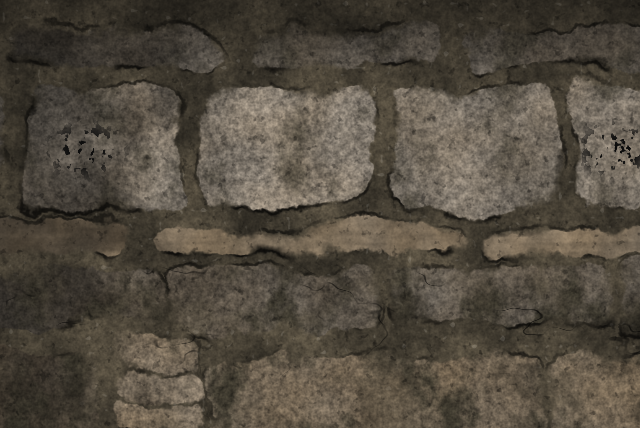
A Shadertoy shader for this texture:

```glsl
// Old rubble wall: weathered limestone courses set in dark, gritty mortar.

// Each course: bottom, top, stone length, horizontal offset.
const vec4 COURSES[5] = vec4[5](
    vec4(-0.12, 0.190, 0.80, 0.49),
    vec4(0.220, 0.385, 0.52, 0.39),
    vec4(0.392, 0.490, 0.80, 0.32),
    vec4(0.508, 0.815, 0.43, 0.46),
    vec4(0.835, 0.960, 0.54, 0.54));
// Brightness, warmth, joint width; the last entry is the small stack.
const vec3 FINISH[6] = vec3[6](
    vec3(0.43, 0.75, 0.010), vec3(0.37, 0.35, 0.012),
    vec3(0.475, 0.85, 0.030), vec3(0.48, 0.12, 0.028),
    vec3(0.34, 0.20, 0.035), vec3(0.44, 0.70, 0.010));

float hash(vec2 p) {
    vec3 q = fract(p.xyx * 0.1031);
    q += dot(q, q.yzx + 33.33);
    return fract((q.x + q.y) * q.z);
}

float cornerSlope(vec2 corner, vec2 offset) {
    float angle = 6.2832 * hash(corner);
    return dot(vec2(cos(angle), sin(angle)), offset);
}

float gradientNoise(vec2 p) {
    vec2 i = floor(p), f = p - i, e = vec2(1, 0);
    vec2 u = f * f * f * (f * (f * 6.0 - 15.0) + 10.0);
    float low = mix(cornerSlope(i, f), cornerSlope(i + e, f - e), u.x);
    float high = mix(cornerSlope(i + e.yx, f - e.yx), cornerSlope(i + 1.0, f - 1.0), u.x);
    return 1.4 * mix(low, high, u.y);
}

float fbm(vec2 p, int octaves) {
    float sum = 0.0, weight = 0.6;
    for (int i = 0; i < octaves; i++) {
        sum += weight * gradientNoise(p);
        p = mat2(1.6, 1.2, -1.2, 1.6) * p + 17.3;
        weight *= 0.58;
    }
    return sum;
}

float roundBox(vec2 p, vec2 halfSize, float radius) {
    vec2 q = abs(p) - halfSize + radius;
    return length(max(q, 0.0)) + min(max(q.x, q.y), 0.0) - radius;
}

// Returns signed distance, course number and stone number.
vec3 nearestStone(vec2 p) {
    vec3 best = vec3(1, 0, 0);
    for (int i = 0; i < 5; i++) {
        vec4 c = COURSES[i];
        float k = floor((p.x - c.w) / c.z), gap = FINISH[i].z;
        vec2 id = vec2(k, i) + 20.0;
        vec2 lo = vec2(c.w + k * c.z + gap * hash(id), c.x + 0.02 * hash(id + 3.0));
        vec2 hi = vec2(c.w + (k + 1.0) * c.z - gap * (0.4 + hash(id + 5.0)), c.y - 0.025 * hash(id + 9.0));
        float d = roundBox(p - 0.5 * (lo + hi), 0.5 * (hi - lo), 0.04);
        if (d < best.x) best = vec3(d, i, k);
    }
    // Stack of small stones wedged into the lowest course.
    best.x = max(best.x, -roundBox(p - vec2(0.36, 0.08), vec2(0.13, 0.14), 0.02));
    for (int i = 0; i < 3; i++) {
        float k = float(i);
        vec2 center = vec2(0.35 + 0.04 * hash(vec2(k, 7)), 0.03 + 0.073 * k);
        float d = roundBox(p - center, vec2(0.105, 0.033), 0.022);
        if (d < best.x) best = vec3(d, 5, k);
    }
    return best;
}

vec3 stoneColor(vec2 p, vec3 stone, float grain) {
    vec3 finish = FINISH[int(stone.y)];
    float slab = step(abs(stone.y - 2.0), 0.5);
    float patches = fbm(p * 7.0 + stone.yz * 11.0, 6);
    float warmth = clamp(finish.y + 0.5 * fbm(p * 5.0 + 40.0, 3), 0.0, 1.0);
    float tone = finish.x * (0.92 + 0.12 * hash(stone.yz + 30.0));
    tone *= mix(0.62, 1.0, smoothstep(0.15, 0.5, p.x + 0.25 * patches + 0.2 * step(4.5, stone.y)));
    tone *= 1.0 + 0.28 * patches + grain * mix(0.42, 0.16, slab);
    tone *= 1.0 + 0.16 * slab * fbm(p * vec2(5, 50), 2);
    vec3 color = tone * mix(vec3(1, 0.935, 0.85), vec3(1, 0.87, 0.70), warmth);
    // Grey-brown weathering, strongest in the lower courses.
    float damp = 0.5 * smoothstep(0.42, 0.32, p.y) * (1.0 - step(4.5, stone.y));
    float stain = smoothstep(0.0, 0.6, fbm(p * vec2(8, 6) + 70.0, 6) + 0.2 * damp);
    color = mix(color, vec3(0.20, 0.187, 0.15) * (1.0 + 0.5 * grain), stain * (0.6 + 0.6 * damp) * (1.0 - 0.7 * slab));
    // Black lichen clusters toward both sides.
    vec2 lichenAt = vec2(abs(p.x - 0.82) - 0.62, p.y - 0.65);
    float lichen = smoothstep(0.13, 0.03, length(lichenAt * vec2(1, 1.4)));
    lichen *= smoothstep(0.17, 0.27, fbm(p * vec2(42, 34), 3));
    return mix(color, vec3(0.05), lichen);
}

void mainImage(out vec4 fragColor, in vec2 fragCoord) {
    vec2 p = fragCoord / iResolution.y;
    vec2 warp = 0.045 * vec2(fbm(p * 5.0, 6), fbm(p * 5.0 + 31.0, 6));
    vec2 q = p + warp;
    vec3 stone = nearestStone(q);
    float grain = 0.9 * fbm(p * 60.0, 3) + 0.35 * gradientNoise(p * 165.0 + 9.0);
    float lower = smoothstep(0.42, 0.34, p.y);

    // Mortar with grit and pale pebbles.
    float clay = fbm(p * 6.0 + 90.0, 6);
    vec3 color = mix(vec3(0.17, 0.156, 0.128), vec3(0.34, 0.308, 0.25), clamp(0.5 + 0.9 * clay + 0.1 * lower, 0.0, 1.0));
    color *= 1.0 + 0.32 * grain;
    color += 0.09 * smoothstep(0.5, 0.75, gradientNoise(p * 60.0 + 5.0));

    // Broken joints and the shadow cast below each stone.
    float broken = smoothstep(-0.1, 0.3, fbm(p * 7.0 + 55.0, 3));
    float joint = smoothstep(0.007, 0.001, abs(stone.x - 0.003)) * broken;
    float shadow = smoothstep(0.004, -0.008, nearestStone(q + vec2(0.002, 0.011)).x);
    color *= 1.0 - 0.45 * shadow * broken;

    // Stone faces, partly hidden where mortar has smeared over the edges.
    float soft = max(0.003, 1.0 / iResolution.y);
    float smear = smoothstep(-0.05, 0.35, fbm(p * 6.0 + 130.0, 5));
    float cover = smoothstep(soft, -soft - 0.022 * smear, stone.x);
    cover *= 1.0 - smear * mix(0.12, 0.5, lower);
    color = mix(color, stoneColor(p, stone, grain), cover);
    color *= 1.0 - 0.5 * joint;

    // Fractures, mainly through the lower wall, and small pits.
    float fracture = smoothstep(0.02, 0.002, abs(fbm(p * vec2(3, 5) + 12.0, 4)));
    color *= 1.0 - 0.5 * fracture * broken * lower * smoothstep(0.08, 0.22, p.y);
    color *= 1.0 - 0.3 * smoothstep(0.25, 0.6, fbm(p * 45.0 + 20.0, 3));

    // Dim light along the top and at the sides.
    float side = abs(p.x * iResolution.y / iResolution.x - 0.55);
    color *= (1.0 - 0.3 * smoothstep(0.78, 1.0, p.y)) * (1.08 - 0.5 * side * side);
    fragColor = vec4(clamp(color, 0.0, 1.0), 1);
}
```
